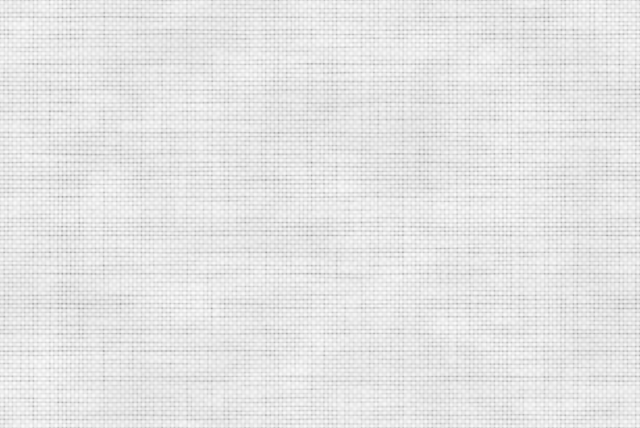
Write a Shadertoy shader that draws this texture.

```glsl
// Pale plain-weave linen: fine horizontal and vertical threads cross over and under.
// Soft gaps darken between threads and meet in small holes; gradient noise varies
// the gap strength along each thread and adds faint cloudy wear over the cloth.

#define THREADS vec2(154.0, 100.0)  // repeats across and down
#define CLOTH_LIGHT 0.943           // brightness of the thread tops
#define ROW_GAP 0.115               // darkness between horizontal threads
#define COLUMN_GAP 0.060            // darkness between vertical threads
#define HOLE_DEPTH 0.140            // extra darkness where gaps cross
#define WEAVE_RELIEF 0.024          // over and under shading
#define CLOUD_WEAR 0.030            // broad uneven tone
#define THREAD_WANDER 0.16          // sideways drift, in thread widths
#define SAMPLES 3                   // antialiasing samples per side

const float TAU = 6.28318;

float hash(vec2 p) {
    vec3 q = fract(vec3(p.xyx) * 0.1031);
    q += dot(q, q.yzx + 33.33);
    return fract((q.x + q.y) * q.z);
}

vec2 gradientAt(vec2 cell) {
    float angle = TAU * hash(cell);
    return vec2(cos(angle), sin(angle));
}

// Gradient noise, roughly -0.7 to 0.7
float noise(vec2 p) {
    vec2 i = floor(p), f = fract(p);
    vec2 s = f * f * f * (f * (f * 6.0 - 15.0) + 10.0);
    vec2 e = vec2(0.0, 1.0);
    float low = mix(dot(gradientAt(i), f),
                    dot(gradientAt(i + e.yx), f - e.yx), s.x);
    float high = mix(dot(gradientAt(i + e), f - e),
                     dot(gradientAt(i + e.yy), f - e.yy), s.x);
    return mix(low, high, s.y);
}

// Strength of one gap: a fixed share per thread plus change along its length
float gapStrength(float id, float along, float seed) {
    float fixedPart = hash(vec2(id, seed)) - 0.5;
    float slow = noise(vec2(along * 0.09, id * 3.37 + seed));
    float quick = noise(vec2(along * 0.38, id * 5.71 + seed));
    return clamp(0.6 + 0.55 * fixedPart + 0.55 * slow + 0.4 * quick, 0.05, 1.25);
}

float clothTone(vec2 uv) {
    // Thread space, with a slight drift of both thread sets
    vec2 t = uv * THREADS;
    t += THREAD_WANDER * vec2(noise(t * vec2(0.7, 0.08)),
                              noise(t * vec2(0.06, 0.7) + 40.0));

    // Gap profiles peak on the borders between threads
    vec2 gap = 0.5 + 0.5 * cos(TAU * t);
    gap *= gap;
    vec2 border = floor(t + 0.5);
    float rowStrength = gapStrength(border.y, t.x, 11.0);
    float columnStrength = gapStrength(border.x, t.y, 67.0);

    // Alternate crossings bring the horizontal or vertical thread on top
    vec2 crown = sin(0.5 * TAU * fract(t));
    float parity = mod(floor(t.x) + floor(t.y), 2.0) * 2.0 - 1.0;
    float relief = parity * crown.x * crown.y;

    // Broad wear: soft clouds and long horizontal streaks
    float wear = noise(uv * vec2(7.0, 5.0) + 9.0)
               + 0.6 * noise(uv * vec2(19.0, 15.0) + 23.0)
               + 0.6 * noise(uv * vec2(8.0, 46.0) + 71.0);

    float tone = CLOTH_LIGHT + WEAVE_RELIEF * relief + CLOUD_WEAR * wear;
    tone -= ROW_GAP * rowStrength * gap.y;
    tone -= COLUMN_GAP * columnStrength * gap.x;
    tone -= HOLE_DEPTH * rowStrength * columnStrength * gap.x * gap.y;
    return tone;
}

void mainImage(out vec4 fragColor, in vec2 fragCoord) {
    // Average a small grid of samples to smooth the fine threads
    float tone = 0.0;
    for (int y = 0; y < SAMPLES; y++) {
        for (int x = 0; x < SAMPLES; x++) {
            vec2 offset = (vec2(x, y) + 0.5) / float(SAMPLES) - 0.5;
            tone += clothTone((fragCoord + offset) / iResolution.xy);
        }
    }
    tone /= float(SAMPLES * SAMPLES);
    fragColor = vec4(vec3(clamp(tone, 0.0, 1.0)), 1.0);
}
```
